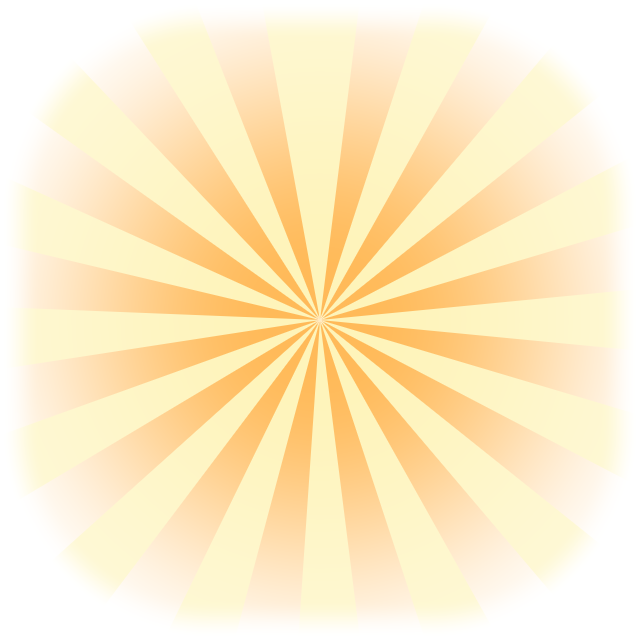
Write a WebGL 2 fragment shader that draws this background.

```glsl
#version 300 es
precision highp float;
// Sunburst: soft orange rays on cream, fading to white at a rounded border.

uniform vec2 u_resolution;
out vec4 fragColor;

const vec3 CREAM  = vec3(0.995, 0.955, 0.730);
const vec3 ORANGE = vec3(1.000, 0.730, 0.350);
const vec3 WHITE  = vec3(1.0);

const float RAY_COUNT   = 16.0;
const float GAP_CENTRE  = radians(91.6);   // middle of the one wide gap
const float GAP_HALF    = radians(8.75);   // half width of that gap
const float RAY_WIDTH   = radians(11.05);  // rays and narrow gaps alike
const vec2  RAY_FADE    = vec2(0.07, 0.62); // radii where colour starts and ends fading
const float CREAM_FADE  = 0.42;            // cream pales less than orange
const float CORNER      = 0.33;            // border corner radius
const vec2  BORDER_FADE = vec2(-0.062, -0.002);
const float GLOW_RADIUS = 0.012;
const float GLOW_AMOUNT = 0.5;
const float TAU = 6.2831853;

float roundedBox(vec2 p, float halfSize, float radius) {
    vec2 q = abs(p) - halfSize + radius;
    return length(max(q, 0.0)) + min(max(q.x, q.y), 0.0) - radius;
}

// Coverage of the rays, smoothed over one pixel of arc length
float rayMask(vec2 p, float pixel) {
    float radius = length(p);
    float angle = mod(atan(p.y, p.x) - GAP_CENTRE, TAU);
    float phase = (angle - GAP_HALF) / RAY_WIDTH - 0.5;
    float index = clamp(floor(phase * 0.5 + 0.5), 0.0, RAY_COUNT - 1.0);
    float inside = (0.5 - abs(phase - 2.0 * index)) * RAY_WIDTH * radius;
    return clamp(inside / pixel + 0.5, 0.0, 1.0);
}

void main() {
    float size = min(u_resolution.x, u_resolution.y);
    vec2 p = (gl_FragCoord.xy - 0.5 * u_resolution) / size + vec2(1e-5);
    float radius = length(p);

    // Rays and gaps, each paling outward
    float fade = smoothstep(RAY_FADE.x, RAY_FADE.y, radius);
    vec3 gapColor = mix(CREAM, WHITE, fade * CREAM_FADE);
    vec3 rayColor = mix(ORANGE, WHITE, fade);
    vec3 color = mix(gapColor, rayColor, rayMask(p, 1.0 / size));

    // Small pale glow at the hub
    color = mix(color, WHITE, GLOW_AMOUNT * (1.0 - smoothstep(0.0, GLOW_RADIUS, radius)));

    // Soft white border
    float border = roundedBox(p, 0.5, CORNER);
    color = mix(color, WHITE, smoothstep(BORDER_FADE.x, BORDER_FADE.y, border));

    fragColor = vec4(color, 1.0);
}
```
